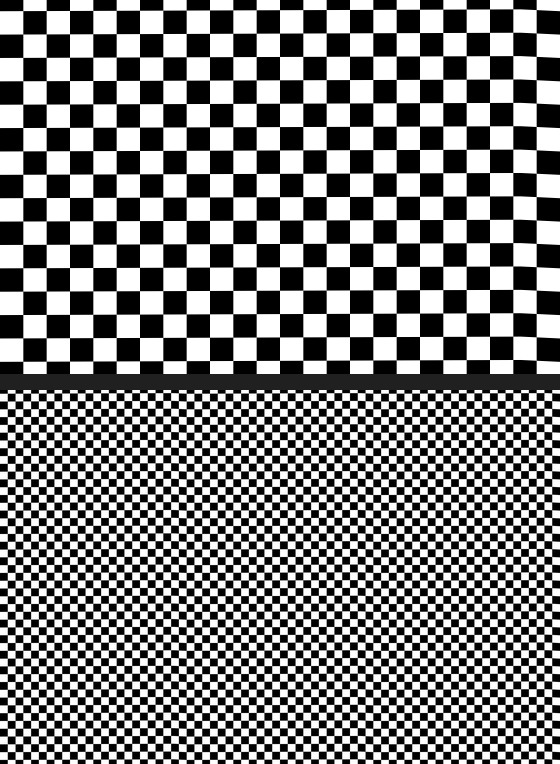
Top: one tile. Bottom: repeated 3 by 3.
A Shadertoy shader for this pattern:

```glsl
const vec2 CELLS = vec2(24.0, 16.0);
const float ROW_OFFSET = 0.52;   // height of the lowest row edge, in cells
const float ROW_DRIFT = 0.08;    // rise of the row edges across the canvas, in cells
const float DRIFT_PEAK = 0.93;   // where the slow fall turns into the return

// Alternates between +1 and -1 per unit, box filtered over one pixel
float squareWave(float x, float pixelSize) {
    float parity = 1.0 - 2.0 * mod(floor(x), 2.0);
    float edgeDistance = abs(x - round(x));
    return parity * clamp(edgeDistance / (0.5 * pixelSize), 0.0, 1.0);
}

// Slow ramp from 0 to 1 with a short return, so it wraps at the sides
float wrappedRamp(float x, float peak) {
    return min(x / peak, (1.0 - x) / (1.0 - peak));
}

void mainImage(out vec4 fragColor, in vec2 fragCoord) {
    vec2 uv = fragCoord / iResolution.xy;
    vec2 pixelSize = CELLS / iResolution.xy;
    vec2 cell = uv * CELLS;

    // Slightly tilted rows
    cell.y -= ROW_OFFSET + ROW_DRIFT * wrappedRamp(uv.x, DRIFT_PEAK);

    // Checkerboard as a product of two square waves
    float checker = squareWave(cell.x, pixelSize.x) * squareWave(cell.y, pixelSize.y);
    fragColor = vec4(vec3(0.5 + 0.5 * checker), 1.0);
}
```
